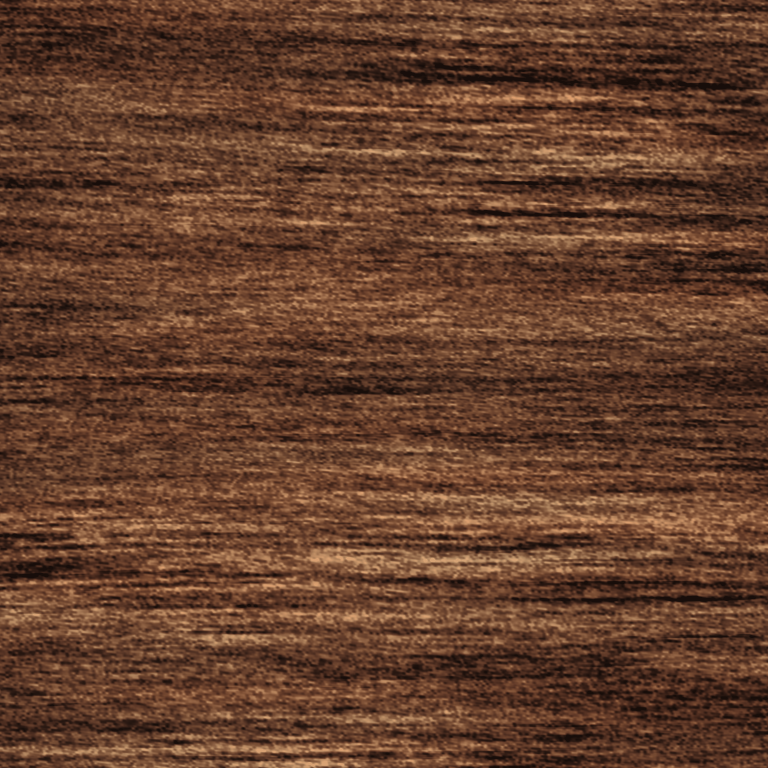
A Shadertoy shader for this texture:

```glsl
// Dark walnut board with horizontal grain. Stretched value noise at several
// scales, from broad bands to short fibres, is summed into one tone, which
// then picks a brown from a six-step ramp; the board dims toward its corners.

#define BAND_AMOUNT   0.66   // broad light and dark bands
#define STREAK_AMOUNT 1.15   // long narrow streaks
#define FIBRE_AMOUNT  1.30   // short fibres
#define SPECK_AMOUNT  1.15   // finest roughness
#define PORE_AMOUNT   1.25   // thin dark lines
#define WAVE          0.014  // bending of the grain
#define VIGNETTE      2.1    // dimming toward the corners
#define TONE_SHIFT   -0.14   // overall lightness
#define TONE_STEP     0.70   // tone distance between two ramp colours

// Integer hash, result in -1..1
float hash(ivec2 cell, int seed) {
    uint h = uint(cell.x) * 1597334677u ^ uint(cell.y) * 3812015801u;
    h ^= uint(seed) * 2654435769u;
    h = (h ^ (h >> 16)) * 2246822519u;
    h = (h ^ (h >> 13)) * 3266489917u;
    h ^= h >> 16;
    return float(h >> 8) / 8388608.0 - 1.0;
}

// One row of noise, shifted at random so that cells never line up in columns
float noiseRow(float x, int row, int seed) {
    x += 8.0 * hash(ivec2(row, 977), seed);
    int cell = int(floor(x));
    float f = smoothstep(0.0, 1.0, fract(x));
    return mix(hash(ivec2(cell, row), seed), hash(ivec2(cell + 1, row), seed), f);
}

// Smooth value noise, result in -1..1
float noise(vec2 p, int seed) {
    int row = int(floor(p.y));
    float f = smoothstep(0.0, 1.0, fract(p.y));
    return mix(noiseRow(p.x, row, seed), noiseRow(p.x, row + 1, seed), f);
}

// Noise layer that fades out once its cells are smaller than a pixel
float grain(vec2 p, vec2 frequency, int seed) {
    float visible = clamp(iResolution.y / frequency.y - 0.4, 0.0, 1.0);
    return visible * noise(p * frequency, seed);
}

// Soft horizontal stripe around a height
float stripe(float y, float centre, float width) {
    float d = (y - centre) / width;
    return exp(-d * d);
}

// Brown ramp from shadow to highlight
vec3 woodColor(float tone) {
    vec3 ramp[6] = vec3[6](
        vec3(0.19, 0.11, 0.08), vec3(0.29, 0.17, 0.12), vec3(0.38, 0.23, 0.16),
        vec3(0.47, 0.30, 0.20), vec3(0.57, 0.39, 0.27), vec3(0.69, 0.51, 0.36));
    float level = tone / TONE_STEP + 2.34;
    vec3 color = ramp[0];
    for (int i = 1; i < 6; i++)
        color = mix(color, ramp[i], clamp(level - float(i - 1), 0.0, 1.0));
    return color * (1.0 + 0.35 * clamp(level, -1.5, 0.0)
                        + 0.16 * clamp(level - 5.0, 0.0, 1.5));
}

void mainImage(out vec4 fragColor, in vec2 fragCoord) {
    vec2 p = fragCoord / iResolution.y;
    vec2 fromCentre = fragCoord / iResolution.xy - 0.5;

    // Gentle bending of the grain, tilting down to the right near the top
    vec2 q = p;
    q.y += WAVE * noise(p * vec2(1.6, 3.0), 1) + 0.002 * noise(p * vec2(5.0, 14.0), 2);
    q.y += 0.03 * fromCentre.x * smoothstep(0.4, 0.75, p.y);

    // Broad bands, with one light and one dark zone
    float bands = 0.70 * grain(q, vec2(0.9, 10.0), 3)
                + 0.90 * grain(q, vec2(1.6, 32.0), 4);
    bands += 1.0 * stripe(q.y, 0.71, 0.018) * smoothstep(0.55, 0.2, abs(fromCentre.x));
    bands -= 0.8 * stripe(q.y, 0.10, 0.045);

    // Long streaks, stronger in some patches
    float patchiness = 1.0 + 0.6 * noise(q * vec2(2.0, 8.0) + 5.0, 5);
    float streaks = 0.62 * grain(q, vec2(2.2, 75.0), 6)
                  + 0.85 * grain(q, vec2(4.0, 165.0), 7);

    // Short fibres and specks, leaning slightly off the grain
    vec2 leaning = q + vec2(0.0, 0.12 * q.x);
    float fibres = 0.70 * grain(q, vec2(16.0, 260.0), 8)
                 + 0.60 * grain(leaning, vec2(70.0, 290.0), 9);
    float specks = grain(leaning, vec2(230.0, 350.0), 10);

    // Thin dark pores broken along their length
    float pores = smoothstep(0.35, 0.80, grain(q, vec2(3.5, 150.0), 11))
                * smoothstep(-0.5, 0.4, grain(q, vec2(40.0, 190.0), 12));

    float tone = TONE_SHIFT + BAND_AMOUNT * bands
               + patchiness * (STREAK_AMOUNT * streaks - PORE_AMOUNT * pores)
               + FIBRE_AMOUNT * fibres * mix(1.0, patchiness, 0.5)
               + SPECK_AMOUNT * specks;
    tone -= VIGNETTE * (dot(fromCentre, fromCentre) - 0.167);

    // Slight drift between redder and yellower brown
    vec3 color = woodColor(tone);
    color *= 1.0 + 0.04 * noise(q * vec2(3.0, 30.0), 13) * vec3(0.5, -0.5, -1.0);
    fragColor = vec4(clamp(color, 0.0, 1.0), 1.0);
}
```
